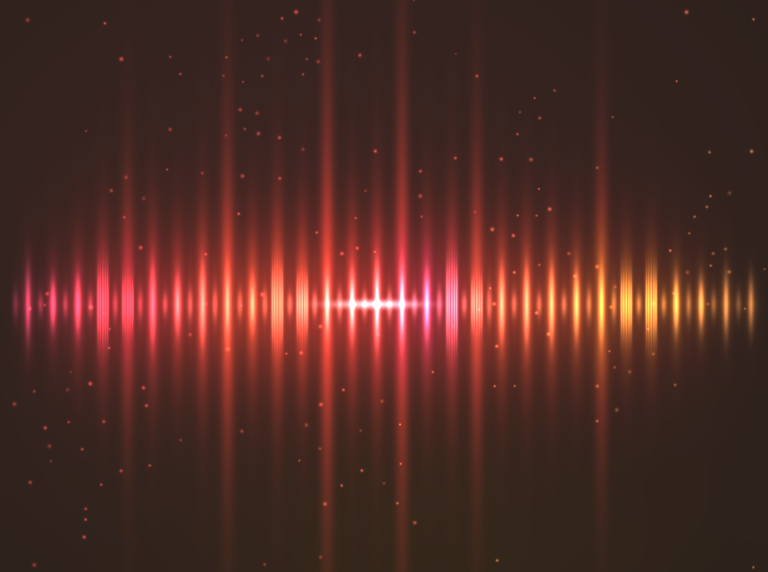
This background is drawn by a Shadertoy shader. Its source:

```glsl
// Glowing red and amber equalizer beams on a dark brown field with drifting sparks.
#define AXIS_Y 0.468
#define FIRST_BEAM 0.069
#define BEAM_STEP 0.03246
#define BEAM_WIDTH 0.0088
#define CORE_WIDTH 0.0034
#define CORE_HEIGHT 0.046
#define SPARK_CELL 0.034
#define SPARK_DENSITY 0.30

float hash(vec2 p) {
    p = fract(p * vec2(0.1031, 0.1137));
    p += dot(p, p.yx + 33.33);
    return fract((p.x + p.y) * p.x * 17.0);
}

float noise(vec2 p) {
    vec2 i = floor(p), f = fract(p);
    f = f * f * (3.0 - 2.0 * f);
    return mix(mix(hash(i), hash(i + vec2(1, 0)), f.x),
               mix(hash(i + vec2(0, 1)), hash(i + vec2(1, 1)), f.x), f.y);
}

float bell(float x, float width) {
    return exp(-x * x / (width * width));
}

// Hue along the axis: pink, orange red, red, magenta, amber
vec3 spectrum(float x) {
    vec3 stops[7] = vec3[7](
        vec3(0.80, 0.12, 0.30), vec3(0.90, 0.13, 0.22), vec3(0.95, 0.25, 0.12),
        vec3(0.93, 0.15, 0.15), vec3(0.92, 0.28, 0.13), vec3(0.88, 0.46, 0.07),
        vec3(0.78, 0.38, 0.10));
    float s = clamp(x, 0.0, 0.999) * 6.0;
    int i = int(s);
    vec3 hue = mix(stops[i], stops[i + 1], smoothstep(0.0, 1.0, fract(s)));
    return mix(hue, vec3(0.86, 0.10, 0.42), 0.75 * bell(x - 0.56, 0.045));
}

// Extra reach of the few beams that tower over the rest
float towerReach(float index) {
    vec2 towers[6] = vec2[6](vec2(3, 0.08), vec2(7, 0.10), vec2(11, 0.17),
                             vec2(14, 0.15), vec2(17, 0.11), vec2(22, 0.11));
    float reach = 0.0;
    for (int i = 0; i < 6; i++)
        reach += towers[i].y * step(abs(index - towers[i].x), 0.1);
    return reach;
}

vec3 backdrop(vec2 uv) {
    vec3 color = mix(vec3(0.155, 0.125, 0.105), vec3(0.225, 0.142, 0.128),
                     exp(-2.2 * dot(uv - vec2(0.4, 0.62), uv - vec2(0.4, 0.62))));
    return color + vec3(0.02, 0.018, -0.012) * bell(uv.x - 0.55, 0.35) * bell(uv.y, 0.3);
}

// Adds soft beams and bright cores; odd half steps are weaker
vec3 beams(vec2 uv) {
    float d = abs(uv.y - AXIS_Y);
    vec3 light = vec3(0.0);
    for (int i = -3; i <= 56; i++) {
        float index = float(i) * 0.5;
        float x = FIRST_BEAM + index * BEAM_STEP;
        float dx = uv.x - x;
        if (abs(dx) > 0.035) continue;
        float isMain = 1.0 - step(0.25, fract(index));
        float random = hash(vec2(index * 2.0 + 9.0, 4.0));
        float middle = bell(x - 0.44, 0.31);
        float ends = smoothstep(0.0, 0.10, x) * smoothstep(1.0, 0.85, x);
        vec3 hue = spectrum(x);

        // Soft vertical beam, redder away from the axis
        float reach = mix(0.058, 0.125, middle) * mix(0.8, 1.15, random) * mix(0.7, 1.0, isMain);
        reach = reach * mix(0.6, 1.0, ends) + towerReach(index);
        float power = mix(0.28, mix(0.62, 0.88, middle), isMain) * mix(0.5, 1.0, ends);
        float beam = power * bell(dx, BEAM_WIDTH * mix(0.6, 1.0, isMain)) * exp(-pow(d / reach, 1.25));
        light += beam * mix(hue, vec3(0.80, 0.15, 0.12), smoothstep(0.03, 0.22, d));

        // Hot core, split into three strands on two of every seven beams
        float phase = mod(index, 7.0);
        float split = isMain * step(1.5, phase) * step(phase, 3.5);
        float strand = abs(abs(dx) - 0.0035);
        strand = min(strand, abs(dx)) * 1.0;
        float across = mix(bell(dx, CORE_WIDTH), 0.75 * bell(min(strand, abs(abs(dx) - 0.006)), 0.0018), split);
        float tall = CORE_HEIGHT * mix(0.5, 1.0, isMain) * mix(0.75, 1.2, random);
        float core = across * bell(d, tall) * mix(0.4, 1.0, isMain) * mix(0.45, 1.0, ends);
        float whiteness = bell(x - 0.49, 0.09) + 0.3 * smoothstep(0.18, 0.25, x);
        light += core * (hue * 1.1 + vec3(0.15, 0.12, 0.1) + 0.55 * whiteness);
    }
    return light;
}

// One random spark per grid cell, gathered in loose drifts
float sparks(vec2 p) {
    vec2 cell = floor(p / SPARK_CELL);
    vec2 offset = 0.2 + 0.6 * vec2(hash(cell + 7.0), hash(cell + 31.0));
    float size = mix(0.0018, 0.0034, hash(cell + 53.0));
    float distanceToSpark = length(p - (cell + offset) * SPARK_CELL);
    float chance = SPARK_DENSITY * smoothstep(0.2, 0.8, noise(cell * 0.22 + 3.0));
    float present = step(hash(cell + 91.0), chance);
    return present * bell(distanceToSpark, size) * mix(0.35, 0.9, hash(cell + 17.0));
}

void mainImage(out vec4 fragColor, in vec2 fragCoord) {
    vec2 uv = fragCoord / iResolution.xy;
    float d = abs(uv.y - AXIS_Y);
    float span = smoothstep(0.0, 0.15, uv.x) * smoothstep(1.0, 0.8, uv.x);
    vec3 light = beams(uv);

    // Diffuse haze and the thin flare along the axis
    light += vec3(0.26, 0.035, 0.03) * span * bell(d, 0.15) * mix(0.4, 1.0, bell(uv.x - 0.45, 0.3));
    light += vec3(1.0, 0.8, 0.85) * bell(d, 0.007) * bell(uv.x - 0.488, 0.05);

    vec3 sparkHue = mix(vec3(0.85, 0.20, 0.20), vec3(0.80, 0.42, 0.18),
                        smoothstep(0.3, 1.0, uv.x + 0.5 * (0.5 - uv.y)));
    light += sparkHue * sparks(fragCoord / iResolution.y);

    vec3 color = backdrop(uv);
    color += light * (1.0 - 0.6 * color);
    fragColor = vec4(clamp(color, 0.0, 1.0), 1.0);
}
```
